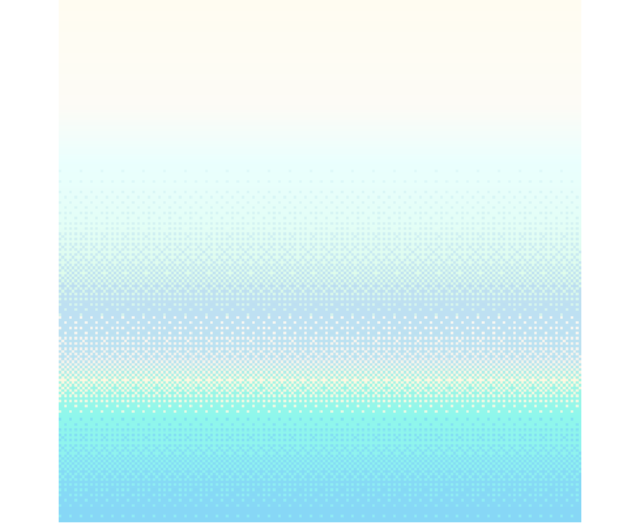
A WebGL 2 fragment shader for this background:

```glsl
#version 300 es
precision highp float;
precision highp int;

uniform vec2 u_resolution;
out vec4 outColor;

const vec3 MARGIN_COLOR = vec3(1.0);
const float PANEL_SIDE = 0.997;   // in canvas heights
const float CELLS = 200.0;        // dither cells along a panel side
const ivec2 DITHER_SHIFT = ivec2(0, 7);
const int TAPS = 3;               // antialiasing samples per axis
const float SOFTNESS = 0.0029;    // filter width in canvas heights
const int STOPS = 12;

// Field colour, with the depth of the stop below the panel top
const vec4 FIELD[STOPS] = vec4[STOPS](
    vec4(1.00, 0.99, 0.945, 0.000),
    vec4(0.99, 0.985, 0.965, 0.205),
    vec4(0.92, 1.00, 0.995, 0.310),
    vec4(0.89, 0.995, 0.965, 0.430),
    vec4(0.86, 0.98, 0.92, 0.540),
    vec4(0.83, 0.95, 0.93, 0.605),
    vec4(0.745, 0.88, 0.95, 0.605),
    vec4(0.74, 0.89, 0.94, 0.690),
    vec4(0.65, 0.96, 0.89, 0.728),
    vec4(0.56, 0.97, 0.925, 0.795),
    vec4(0.51, 0.885, 0.95, 0.795),
    vec4(0.53, 0.845, 0.965, 0.970));

// Dot colour, with the share of cells it covers
const vec4 DOTS[STOPS] = vec4[STOPS](
    vec4(0.91, 1.00, 0.99, 0.0),
    vec4(0.91, 1.00, 0.99, 0.0),
    vec4(0.88, 0.98, 0.98, 0.0),
    vec4(0.83, 0.95, 0.95, 0.2),
    vec4(0.75, 0.88, 0.94, 0.52),
    vec4(0.745, 0.88, 0.95, 0.98),
    vec4(0.98, 0.975, 0.95, 0.055),
    vec4(0.95, 0.95, 0.93, 0.42),
    vec4(0.98, 0.97, 0.88, 0.60),
    vec4(0.90, 0.98, 0.90, 0.02),
    vec4(0.56, 0.97, 0.925, 0.94),
    vec4(0.56, 0.92, 0.955, 0.055));

// Ordered 8x8 threshold, built by interleaving coordinate bits
float bayerThreshold(ivec2 cell) {
    int rank = 0;
    for (int b = 0; b < 3; b++) {
        ivec2 bits = (cell >> b) & 1;
        rank += (2 * (bits.x ^ bits.y) + bits.y) << (2 * (2 - b));
    }
    return (float(rank) + 0.5) / 64.0;
}

// Gradient of dots over field, constant within each cell
vec3 ditheredSky(ivec2 cell) {
    float depth = (float(cell.y) + 0.5) / CELLS;
    vec4 field = FIELD[0];
    vec4 dots = DOTS[0];
    for (int i = 0; i < STOPS - 1; i++) {
        if (depth >= FIELD[i].w) {
            float span = max(FIELD[i + 1].w - FIELD[i].w, 0.0001);
            float t = clamp((depth - FIELD[i].w) / span, 0.0, 1.0);
            field = mix(FIELD[i], FIELD[i + 1], t);
            dots = mix(DOTS[i], DOTS[i + 1], t);
        }
    }
    bool isDot = bayerThreshold(cell + DITHER_SHIFT) < dots.w;
    return isDot ? dots.rgb : field.rgb;
}

vec3 sceneColor(vec2 point) {
    // Panel coordinates run rightwards and down from its top left corner
    float aspect = u_resolution.x / u_resolution.y;
    vec2 panel = vec2(point.x - 0.5 * aspect, 1.0 - point.y) / PANEL_SIDE;
    panel.x += 0.5;
    // The top edge is open so the filter does not lighten it
    bool inside = panel.x >= 0.0 && panel.x < 1.0 && panel.y < 1.0;
    return inside ? ditheredSky(ivec2(floor(panel * CELLS))) : MARGIN_COLOR;
}

void main() {
    // Average a grid of samples to smooth cell edges
    vec2 point = gl_FragCoord.xy / u_resolution.y;
    float width = max(SOFTNESS, 1.0 / u_resolution.y);
    vec3 sum = vec3(0.0);
    for (int y = 0; y < TAPS; y++) {
        for (int x = 0; x < TAPS; x++) {
            vec2 offset = (vec2(x, y) + 0.5) / float(TAPS) - 0.5;
            sum += sceneColor(point + offset * width);
        }
    }
    outColor = vec4(sum / float(TAPS * TAPS), 1.0);
}
```
